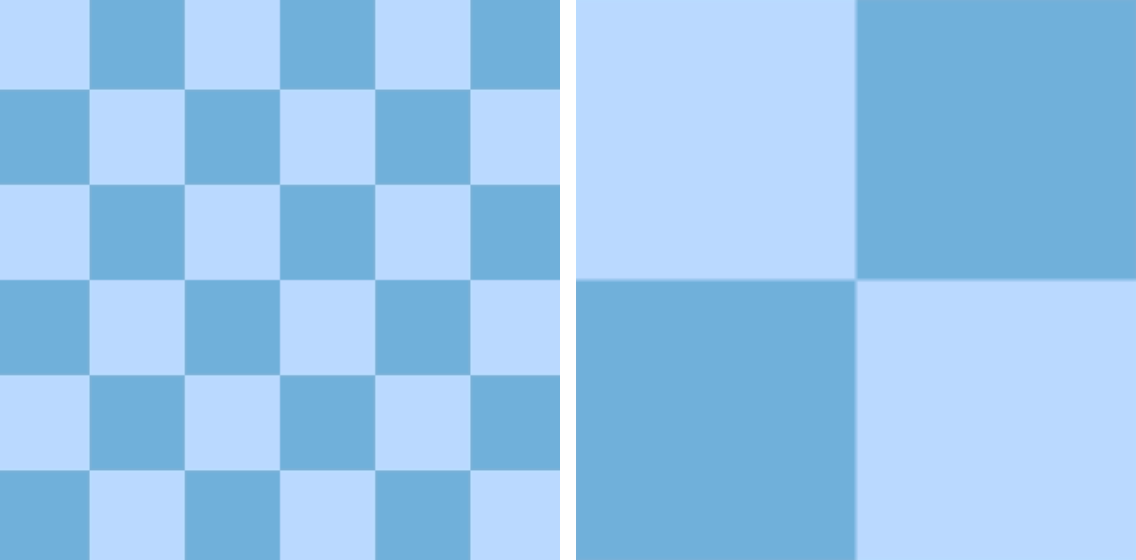
Left: the whole. Right: its middle third, enlarged.
This pattern is drawn by a three.js fragment shader. Its source:

```glsl
// Two-tone blue checkerboard, centred so that the outer squares are slightly cropped.
varying vec2 vUv;

// Triangle wave: zero on grid lines, positive and negative in alternate cells.
vec2 signedLineDistance(vec2 p) {
  return abs(mod(p - 0.5, 2.0) - 1.0) - 0.5;
}

void main() {
  // Grid cells, with a corner at the canvas centre
  vec2 cell = (vUv - 0.5) / 0.17;
  vec2 dist = signedLineDistance(cell);

  // Soft-edged checks: the product of both sides alternates in sign
  vec2 side = clamp(dist / 0.009, -1.0, 1.0);
  float check = 0.5 + 0.5 * side.x * side.y;

  // Faint tinted rim along the grid lines, absent on the two central ones
  vec2 rims = (1.0 - smoothstep(0.012, 0.035, abs(dist))) * step(0.5, abs(cell));
  float rim = max(rims.x, rims.y);

  vec3 paleBlue = mix(vec3(0.73, 0.85, 1.0), vec3(0.72, 0.865, 1.0), rim);
  vec3 midBlue = mix(vec3(0.44, 0.69, 0.855), vec3(0.48, 0.69, 0.84), rim);
  gl_FragColor = vec4(mix(paleBlue, midBlue, check), 1.0);
}
```
